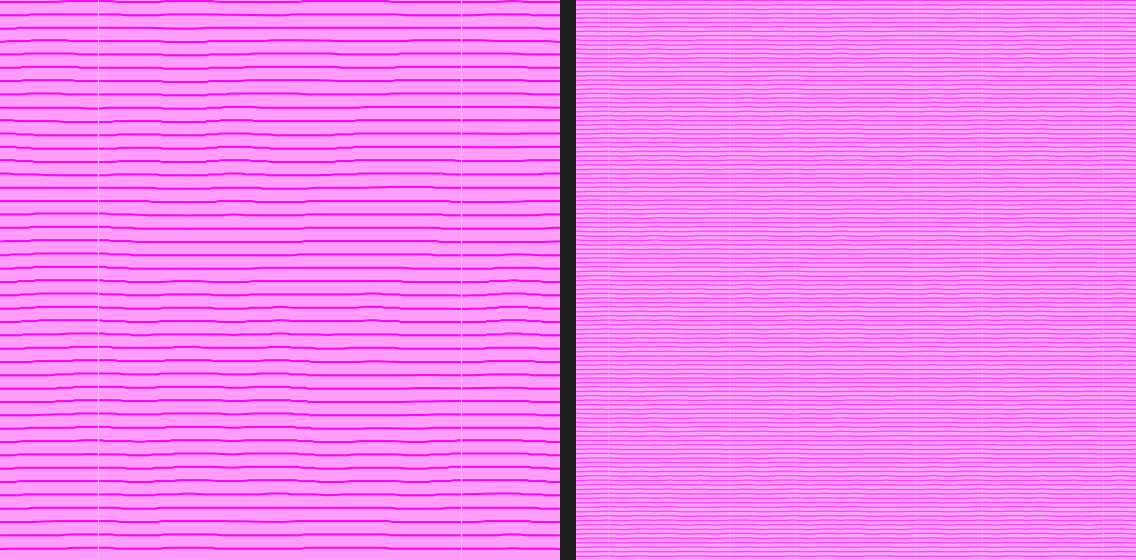
Left: one tile. Right: repeated 3 by 3.
Reproduce this pattern procedurally as a three.js fragment shader.

```glsl
// Thin magenta lines with a slight stepped waver on pink, cut by two pale vertical threads.
#define ROWS 42.0
#define LINE_WIDTH 0.155
#define LINE_PHASE 0.92
#define WAVER_STEP 0.0016
#define WAVER_LEVELS 3.0
#define WAVER_CELLS vec2(12.0, 7.0)
#define HALO_WIDTH 0.045
#define THREAD_OFFSET 0.3242
#define THREAD_WIDTH 0.002
#define PINK vec3(1.0, 0.62, 1.0)
#define MAGENTA vec3(1.0, 0.01, 1.0)
#define PALE vec3(1.0, 0.69, 1.0)

varying vec2 vUv;

float hash(vec2 p) {
  return fract(sin(dot(p, vec2(127.1, 311.7))) * 43758.5453);
}

// Value noise that wraps after WAVER_CELLS cells.
float wrappedNoise(vec2 p) {
  vec2 cell = floor(p);
  vec2 f = fract(p);
  f = f * f * (3.0 - 2.0 * f);
  vec2 a = mod(cell, WAVER_CELLS);
  vec2 b = mod(cell + 1.0, WAVER_CELLS);
  float low = mix(hash(a), hash(vec2(b.x, a.y)), f.x);
  float high = mix(hash(vec2(a.x, b.y)), hash(b), f.x);
  return mix(low, high, f.y);
}

// Rounds to whole levels with short ramps between them.
float softRound(float v) {
  return floor(v) + smoothstep(0.4, 0.6, fract(v));
}

// Coverage of a centred band, filtered over one pixel.
float band(float dist, float width, float pixel) {
  float lo = max(dist - 0.5 * pixel, -0.5 * width);
  float hi = min(dist + 0.5 * pixel, 0.5 * width);
  return clamp((hi - lo) / pixel, 0.0, 1.0);
}

void main() {
  vec2 pixel = max(fwidth(vUv), vec2(0.00001));

  // Nearest line and its waver, shared smoothly with its neighbours
  float y = vUv.y * ROWS - LINE_PHASE;
  float row = floor(y + 0.5);
  float n = wrappedNoise(vec2(vUv.x, row / ROWS) * WAVER_CELLS);
  float waver = softRound((n - 0.5) * WAVER_LEVELS) * WAVER_STEP * ROWS;
  float dist = y - row - waver;

  // Lines with a faint pale rim
  float rowPixel = pixel.y * ROWS;
  float halo = band(dist, LINE_WIDTH + 2.0 * HALO_WIDTH, rowPixel);
  float line = band(dist, LINE_WIDTH, rowPixel);
  vec3 color = mix(PINK, PALE, 0.7 * (halo - line));
  color = mix(color, MAGENTA, line);

  // Mirrored vertical threads over the lines
  float threadDist = abs(vUv.x - 0.5) - THREAD_OFFSET;
  color = mix(color, PALE, band(threadDist, THREAD_WIDTH, pixel.x));

  gl_FragColor = vec4(color, 1.0);
}
```
